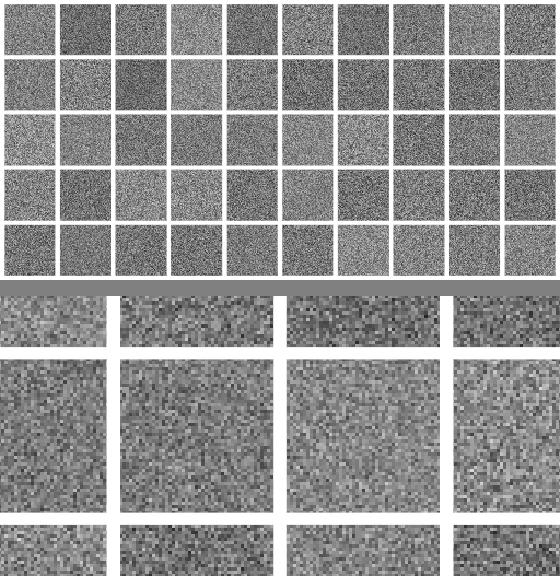
Top: the whole. Bottom: its middle third, enlarged.
A WebGL 1 fragment shader for this pattern:

```glsl
precision highp float;

uniform vec2 u_resolution;

float hash(vec2 p) {
  vec3 q = fract(vec3(p.xyx) * vec3(0.1031, 0.1030, 0.0973));
  q += dot(q, q.yzx + 33.33);
  return fract((q.x + q.y) * q.z);
}

// Sum of three uniform values: roughly bell-shaped, within -1.5 to 1.5
float grain(vec2 cell) {
  float sum = -1.5;
  for (int i = 0; i < 3; i++) {
    sum += hash(cell + 37.7 * float(i) + 5.3);
  }
  return sum;
}

float boxDistance(vec2 p, float halfSize) {
  vec2 d = abs(p) - halfSize;
  return length(max(d, 0.0)) + min(max(d.x, d.y), 0.0);
}

void main() {
  // Canvas height is one unit
  float pixel = 1.0 / u_resolution.y;
  vec2 p = gl_FragCoord.xy * pixel;

  // Ten by five grid of squares, centred on the canvas
  vec2 pitch = vec2(0.1985, 0.197);
  vec2 gridPos = (p - vec2(1.0, 0.5)) / pitch + vec2(5.0, 2.5);
  vec2 tile = clamp(floor(gridPos), vec2(0.0), vec2(9.0, 4.0));
  vec2 local = (gridPos - tile - 0.5) * pitch;

  // Each square has its own mean grey and grain strength
  float meanGrey = 0.485 + 0.08 * (hash(tile + 11.0) + hash(tile + 71.0) - 1.0);
  float strength = mix(0.18, 0.23, hash(tile + 43.0));
  float grey = meanGrey + strength * grain(floor(p * 256.0));

  // Squares over white gaps
  float edge = boxDistance(local, 0.0912);
  float cover = clamp(0.5 - edge / pixel, 0.0, 1.0);
  gl_FragColor = vec4(vec3(mix(1.0, grey, cover)), 1.0);
}
```
